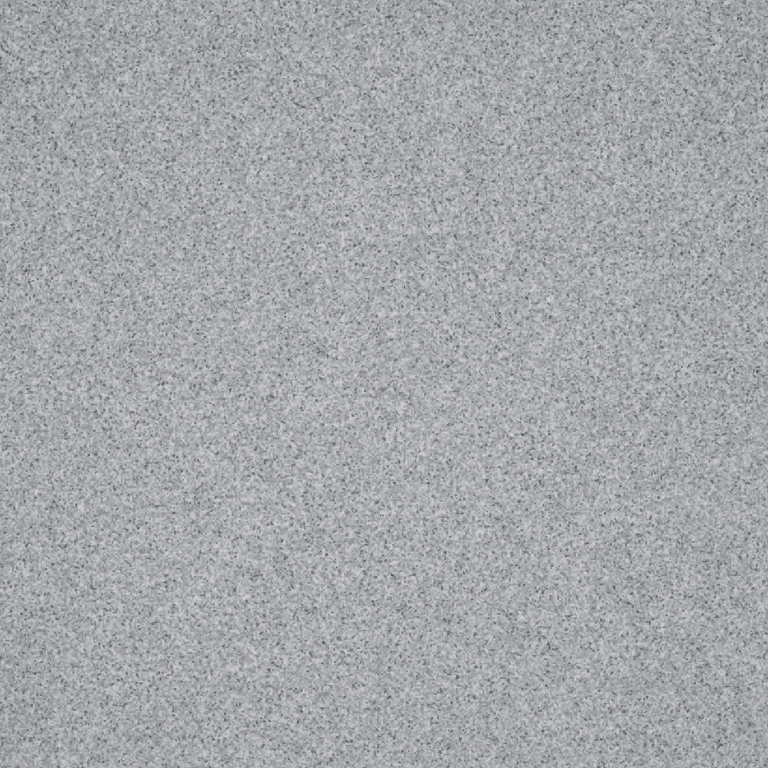
This texture is drawn by a WebGL 1 fragment shader. Its source:

```glsl
precision highp float;
// Fine grey granite: two layers of crisp mineral grain, small angular
// blue-grey flecks from a jittered grid, and a faint uneven light that
// falls off toward the edges.

uniform vec2 u_resolution;

#define BASE_SHADE   0.692   // grey level before flecks and falloff
#define FINE_CELLS   410.0   // fine grains across the canvas
#define FINE_AMOUNT  0.18
#define GRAIN_CELLS  235.0   // larger grains across the canvas
#define GRAIN_AMOUNT 0.12
#define FLECK_CELLS  195.0   // fleck grid cells across the canvas
#define FLECK_SHARE  0.72    // part of the cells that hold a fleck
#define FLECK_DEPTH  0.22    // darkening of the strongest fleck
#define MOTTLE_CELLS 24.0
#define MOTTLE_AMOUNT 0.02
#define FALLOFF      0.09    // darkening toward the edges

float hash(vec2 cell) {
    vec3 q = fract(cell.xyx * vec3(0.1031, 0.1030, 0.0973));
    q += dot(q, q.yzx + 33.33);
    return fract((q.x + q.y) * q.z);
}

// Smooth value noise in 0..1
float noise(vec2 p) {
    vec2 cell = floor(p);
    vec2 f = fract(p);
    f = f * f * (3.0 - 2.0 * f);
    float low = mix(hash(cell), hash(cell + vec2(1.0, 0.0)), f.x);
    float high = mix(hash(cell + vec2(0.0, 1.0)), hash(cell + vec2(1.0)), f.x);
    return mix(low, high, f.y);
}

// Darkness of the strongest fleck covering p: turned, stretched, ragged chips
float flecks(vec2 p, float blur) {
    vec2 home = floor(p);
    float ragged = 0.34 * (noise(p * 2.1 + 57.0) - 0.5);
    float dark = 0.0;
    for (int y = -1; y <= 1; y++) {
        for (int x = -1; x <= 1; x++) {
            vec2 cell = home + vec2(float(x), float(y));
            vec2 center = cell + vec2(hash(cell + 211.0), hash(cell + 347.0));
            float angle = 3.1416 * hash(cell + 733.0);
            vec2 axis = vec2(cos(angle), sin(angle));
            vec2 away = p - center;
            vec2 turned = vec2(dot(away, axis), dot(away, vec2(-axis.y, axis.x)));
            float stretch = mix(1.0, 1.5, hash(cell + 829.0));
            float reach = length(turned * vec2(1.0 / stretch, stretch));
            float radius = mix(0.12, 0.42, hash(cell + 419.0));
            float strength = mix(0.2, 1.0, pow(hash(cell + 523.0), 1.5));
            float present = step(hash(cell + 631.0), FLECK_SHARE);
            float cover = 1.0 - smoothstep(-blur, blur, reach + ragged - radius);
            dark = max(dark, present * strength * cover);
        }
    }
    return dark;
}

void main() {
    float side = min(u_resolution.x, u_resolution.y);
    vec2 uv = gl_FragCoord.xy / side;
    vec2 fromCenter = gl_FragCoord.xy / u_resolution - vec2(0.48, 0.45);

    // Mineral grain
    float shade = BASE_SHADE;
    shade += FINE_AMOUNT * (noise(uv * FINE_CELLS + 13.0) - 0.5);
    shade += GRAIN_AMOUNT * (noise(uv * GRAIN_CELLS + 91.0) - 0.5);

    // Dark flecks, with an edge of at least about a pixel
    float blur = max(0.12, 0.5 * FLECK_CELLS / side);
    shade -= FLECK_DEPTH * flecks(uv * FLECK_CELLS + 5.0, blur);

    // Broad mottling and falloff of the light
    shade += MOTTLE_AMOUNT * (noise(uv * MOTTLE_CELLS + 7.0) - 0.5);
    shade -= FALLOFF * dot(fromCenter, fromCenter);

    // Cool tint that fades in the lightest grains
    float cool = 1.0 - smoothstep(0.68, 0.80, shade);
    vec3 tint = vec3(-0.008, 0.0, 0.010) * mix(0.3, 1.0, cool);
    gl_FragColor = vec4(clamp(shade + tint, 0.0, 1.0), 1.0);
}
```
